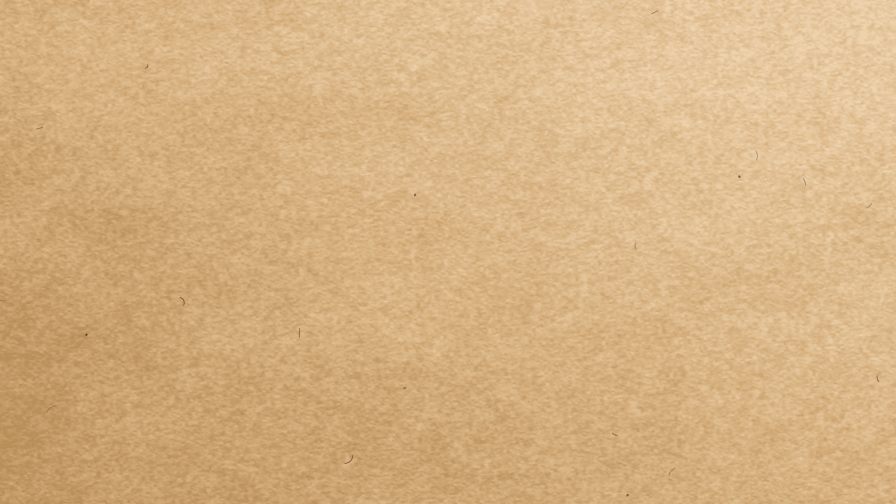
Reproduce this texture procedurally as a Shadertoy shader.

```glsl
// Kraft paper: a soft diagonal light falls over brown fibrous card.
// Layered value noise gives the fine, nearly horizontal grain and faint mottle;
// hashed grids scatter short fibres, pale and tan, and a few dark specks.

const vec3 SHADE_TAN = vec3(0.742, 0.579, 0.375);
const vec3 BASE_TAN  = vec3(0.840, 0.692, 0.498);
const vec3 LIGHT_TAN = vec3(0.915, 0.800, 0.645);
const vec3 SPECK_BROWN = vec3(0.30, 0.18, 0.09);

vec3 hash3(vec2 cell, float seed) {
    vec3 h = fract(vec3(cell.xyx + seed) * vec3(0.1031, 0.1030, 0.0973));
    h += dot(h, h.yxz + 33.33);
    return fract((h.xxy + h.yzz) * h.zyx);
}

// Value noise centred on zero.
float noise(vec2 p, float seed) {
    vec2 cell = floor(p);
    vec2 f = fract(p);
    f = f * f * (3.0 - 2.0 * f);
    float low = mix(hash3(cell, seed).x, hash3(cell + vec2(1, 0), seed).x, f.x);
    float high = mix(hash3(cell + vec2(0, 1), seed).x, hash3(cell + vec2(1, 1), seed).x, f.x);
    return mix(low, high, f.y) - 0.5;
}

vec2 rotate(vec2 p, float angle) {
    float c = cos(angle), s = sin(angle);
    return vec2(c * p.x + s * p.y, c * p.y - s * p.x);
}

// Coverage of one bent stroke lying along x.
float stroke(vec2 p, float halfLength, float radius, float bend, float pixel) {
    p.y -= bend * p.x * p.x / halfLength;
    float d = length(vec2(max(abs(p.x) - halfLength, 0.0), p.y));
    return 1.0 - smoothstep(max(radius - 0.5 * pixel, 0.0), radius + 0.7 * pixel, d);
}

// Scattered strokes, one candidate per grid cell; spread is the angle range.
float fibres(vec2 p, float grid, float chance, float halfLength, float radius,
             float spread, float bend, float seed, float pixel) {
    vec2 home = floor(p * grid);
    float cover = 0.0;
    for (int y = -1; y <= 1; y++) {
        for (int x = -1; x <= 1; x++) {
            vec2 cell = home + vec2(x, y);
            vec3 place = hash3(cell, seed);
            vec3 form = hash3(cell, seed + 57.0);
            if (place.z > chance) continue;
            vec2 q = rotate(p - (cell + place.xy) / grid, (form.x - 0.5) * spread);
            float size = halfLength * mix(0.3, 1.0, form.y);
            float mark = stroke(q, size, radius, (form.z - 0.5) * bend, pixel);
            cover = max(cover, mark * mix(0.35, 1.0, form.z));
        }
    }
    return cover;
}

// Diffuse light, strongest at the upper right.
float lighting(vec2 uv) {
    float across = uv.x * (1.6 - 0.6 * uv.x) - 0.6;
    return 0.525 + 0.50 * across + 0.48 * (uv.y - 0.5);
}

// Clouds, faint mottle and fine pulp grain.
float pulp(vec2 p) {
    vec2 warp = vec2(noise(p * 30.0, 3.0), noise(p * 30.0, 11.0));
    vec2 q = rotate(p, 0.10) + 0.004 * warp;
    float tone = 0.16 * noise(p * vec2(4.0, 9.0), 19.0);
    tone += 0.13 * noise(p * vec2(24.0, 38.0), 23.0);
    tone += 0.17 * noise(q * vec2(70.0, 115.0), 31.0);
    tone += 0.34 * noise(q * vec2(125.0, 235.0), 41.0);
    tone += 0.28 * noise(rotate(q, -0.45) * vec2(180.0, 285.0), 47.0);
    return tone;
}

vec3 paperColour(float tone) {
    tone = clamp(tone, -0.1, 1.1);
    return tone < 0.5 ? mix(SHADE_TAN, BASE_TAN, 2.0 * tone)
                      : mix(BASE_TAN, LIGHT_TAN, 2.0 * tone - 1.0);
}

void mainImage(out vec4 fragColor, in vec2 fragCoord) {
    vec2 uv = fragCoord / iResolution.xy;
    vec2 p = fragCoord / iResolution.y;
    float pixel = 1.0 / iResolution.y;

    // Paper tone with embedded pale and tan fibres
    float tone = lighting(uv) + pulp(p);
    tone += 0.12 * fibres(p, 52.0, 0.50, 0.008, 0.0008, 2.0, 0.7, 71.0, pixel);
    tone -= 0.17 * fibres(p, 48.0, 0.40, 0.007, 0.0009, 2.4, 0.7, 83.0, pixel);
    vec3 colour = paperColour(tone);

    // Sparse dark hairs and round specks
    float hairs = fibres(p, 9.0, 0.10, 0.011, 0.0008, 6.28, 1.0, 97.0, pixel);
    float specks = fibres(p, 8.0, 0.06, 0.0012, 0.0018, 6.28, 0.0, 131.0, pixel);
    colour = mix(colour, SPECK_BROWN, max(0.6 * hairs, 0.8 * specks));

    fragColor = vec4(colour, 1.0);
}
```
